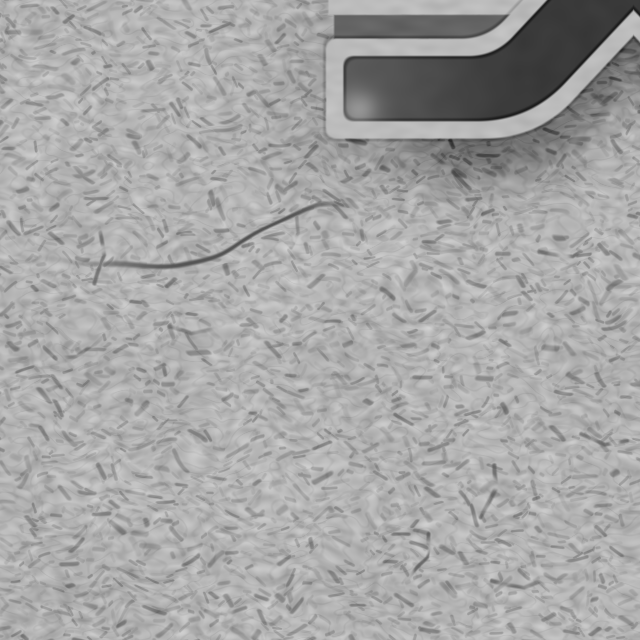
Write a three.js fragment shader that draws this texture.

```glsl
varying vec2 vUv;

const float WALL_TONE = 0.722;
const float RIM_TONE = 0.735;
const float GROOVE_TONE = 0.39;
const float PANEL_LIGHT = 0.35;
const float PANEL_DARK = 0.225;
const float CRACK_TONE = 0.33;
const float SHADOW_DEPTH = 0.27;
const float SHADOW_REACH = 0.085;
const float GRAIN_DEPTH = 0.15;
const float FLECK_DEPTH = 0.21;
const float RIM_HALF = 0.0135;
const float SOFT = 0.0022;
const vec2 GRAIN_SCALE = vec2(44.0, 76.0);
const vec2 BEND_NORMAL = vec2(0.73, -0.684);
const float MIRROR_X = 0.99;
const int CRACK_COUNT = 13;

vec2 hash2(vec2 p) {
  p = vec2(dot(p, vec2(127.1, 311.7)), dot(p, vec2(269.5, 183.3)));
  return fract(sin(p) * 43758.55);
}

float gradientNoise(vec2 p) {
  vec2 i = floor(p), f = fract(p);
  vec2 u = f * f * f * (f * (f * 6.0 - 15.0) + 10.0);
  vec2 e = vec2(1.0, 0.0);
  float a = dot(hash2(i) * 2.0 - 1.0, f);
  float b = dot(hash2(i + e.xy) * 2.0 - 1.0, f - e.xy);
  float c = dot(hash2(i + e.yx) * 2.0 - 1.0, f - e.yx);
  float d = dot(hash2(i + 1.0) * 2.0 - 1.0, f - 1.0);
  return mix(mix(a, b, u.x), mix(c, d, u.x), u.y);
}

float segment(vec2 p, vec2 a, vec2 b) {
  vec2 ab = b - a;
  return length(p - a - ab * clamp(dot(p - a, ab) / dot(ab, ab), 0.0, 1.0));
}

float smoothMax(float a, float b, float k) {
  float h = max(k - abs(a - b), 0.0) / k;
  return max(a, b) + h * h * k * 0.25;
}

float fill(float d) {
  return 1.0 - smoothstep(-SOFT, SOFT, d);
}

// Short dark strokes, one per grid cell, mostly lying flat
float flecks(vec2 p) {
  vec2 cell = floor(p);
  float ink = 0.0;
  for (int y = -1; y <= 1; y++) {
    for (int x = -1; x <= 1; x++) {
      vec2 id = cell + vec2(float(x), float(y));
      vec2 place = hash2(id), kind = hash2(id + 57.3);
      float angle = (kind.x - 0.5) * 2.3 - 0.15;
      vec2 reach = vec2(cos(angle), sin(angle)) * (0.12 + 0.42 * place.y);
      vec2 center = id + place;
      float d = segment(p, center - reach, center + reach);
      ink = max(ink, kind.y * kind.y * (1.0 - smoothstep(0.05, 0.22, d)));
    }
  }
  return ink;
}

// One long S-shaped crack and scattered bent hairlines
float cracks(vec2 p) {
  float left = min(p.x - 0.27, 0.0);
  float path = 0.586 + 0.25 * left * left + 0.093 * smoothstep(0.27, 0.52, p.x);
  float taper = smoothstep(0.04, 0.3, p.x) * (1.0 - smoothstep(0.44, 0.6, p.x));
  float ink = taper * (1.0 - smoothstep(0.0006, 0.0055, abs(p.y - path) * 0.88));
  for (int i = 0; i < CRACK_COUNT; i++) {
    vec2 seed = vec2(float(i), 4.7);
    vec2 place = hash2(seed), kind = hash2(seed + 31.0);
    vec2 knee = place * vec2(0.96, 0.74) + 0.02;
    float angle = (kind.x - 0.5) * 3.0;
    vec2 arm = vec2(cos(angle), sin(angle)) * (0.02 + 0.04 * kind.y);
    vec2 turned = vec2(cos(angle + 0.6), sin(angle + 0.6)) * 0.035;
    float d = min(segment(p, knee - arm, knee), segment(p, knee, knee + turned));
    float broken = smoothstep(-0.2, 0.15, gradientNoise(p * 38.0 + place * 9.0));
    ink = max(ink, broken * (0.35 + 0.45 * kind.y) * (1.0 - smoothstep(0.0008, 0.005, d)));
  }
  return ink;
}

// Bent bar: a flat arm, a slanted arm and its mirrored turn
float barDistance(vec2 p) {
  float mirrored = MIRROR_X - abs(p.x - MIRROR_X);
  float under = smoothMax(0.797 - p.y, dot(vec2(mirrored, p.y), BEND_NORMAL) - 0.063, 0.06);
  float slant = -0.0735 - dot(p, BEND_NORMAL);
  float over = -smoothMax(0.926 - p.y, -slant, 0.03);
  return smoothMax(smoothMax(under, over, 0.012), 0.523 - p.x, 0.018);
}

void main() {
  vec2 p = vUv;
  vec2 warp = vec2(gradientNoise(p * 13.0), gradientNoise(p * 13.0 + 40.0));
  vec2 q = p + 0.024 * warp;

  // Mottled wall
  float grain = gradientNoise(q * GRAIN_SCALE);
  float vein = 1.0 - smoothstep(0.0, 0.11, abs(gradientNoise(q * GRAIN_SCALE * 0.8 + 17.0)));
  float tone = WALL_TONE + GRAIN_DEPTH * grain - 0.035 * vein;
  tone += 0.045 * gradientNoise(p * 6.0);
  tone -= FLECK_DEPTH * max(flecks(q * vec2(36.0, 46.0)), 0.75 * flecks(q * 58.0 + 23.0));
  tone = mix(tone, CRACK_TONE, cracks(p + 0.008 * warp));

  // Soft shadow, deeper to the right
  float bar = barDistance(p);
  float fade = max(bar - RIM_HALF, 0.0) / SHADOW_REACH;
  float side = 0.25 + 0.75 * smoothstep(0.5, 0.76, p.x);
  tone -= SHADOW_DEPTH * side * exp(-fade * fade * 1.6);

  // Groove and pale strip above the bar
  float slantEdge = dot(p, BEND_NORMAL) + 0.08;
  float groove = max(max(abs(p.y - 0.958) - 0.019, 0.522 - p.x), slantEdge);
  float strip = max(max(abs(p.y - 0.99) - 0.013, 0.513 - p.x), slantEdge);
  float paint = RIM_TONE + 0.07 * gradientNoise(p * vec2(30.0, 60.0));
  tone = mix(tone, GROOVE_TONE + 0.06 * gradientNoise(p * vec2(20.0, 50.0)), fill(groove));
  tone = mix(tone, paint, fill(strip));

  // Dark face with a pale glint, edged by the rim
  float face = mix(PANEL_LIGHT, PANEL_DARK, smoothstep(0.53, 0.84, p.x));
  face += 0.24 * exp(-dot(p - vec2(0.56, 0.827), p - vec2(0.56, 0.827)) * 1100.0);
  face += 0.025 * gradientNoise(p * 30.0);
  tone = mix(tone, face, fill(bar));
  float rim = abs(bar) - RIM_HALF;
  tone -= 0.12 * (1.0 - smoothstep(0.0, 0.005, abs(rim - 0.002)));
  tone = mix(tone, paint, fill(rim));

  gl_FragColor = vec4(vec3(clamp(tone, 0.0, 1.0)), 1.0);
}
```
